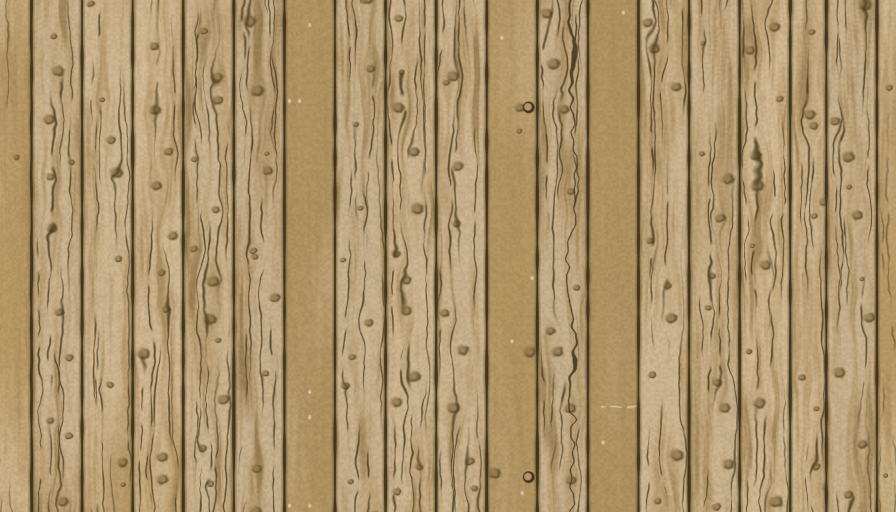
This texture is drawn by a WebGL 2 fragment shader. Its source:

```glsl
#version 300 es
precision highp float;

uniform vec2 u_resolution;
out vec4 outColor;

#define BOARDS_ACROSS 17.714
#define FIRST_SEAM 0.623
#define NARROW_WIDTH 0.714
#define SEAM_HALF_WIDTH 0.024
#define CRACK_WIDTH 0.017
#define KNOT_SPACING 0.85
#define PALE vec3(0.775, 0.685, 0.54)
#define TAN vec3(0.73, 0.62, 0.45)
#define HONEY vec3(0.685, 0.57, 0.37)
#define BROWN vec3(0.56, 0.46, 0.285)
#define UMBER vec3(0.43, 0.35, 0.21)
#define GAP vec3(0.24, 0.195, 0.10)

// Weathering of each board: 0 is smooth, 1 is deeply grained
const float WEAR[18] = float[18](0.7, 0.35, 0.6, 0.9, 0.9, 0.0, 0.6, 1.0, 0.85,
                                 0.05, 0.65, 0.0, 0.6, 0.5, 0.8, 0.7, 0.6, 0.25);

float hash(vec2 p) {
    return fract(sin(dot(p, vec2(127.1, 311.7))) * 43758.5453);
}

float noise(vec2 p) {
    vec2 i = floor(p), f = fract(p);
    f = f * f * (3.0 - 2.0 * f);
    return mix(mix(hash(i), hash(i + vec2(1, 0)), f.x),
               mix(hash(i + vec2(0, 1)), hash(i + vec2(1, 1)), f.x), f.y);
}

// Long fibres running up the board
float grain(vec2 p) {
    return 0.45 * noise(p * vec2(6.0, 0.45)) + 0.35 * noise(p * vec2(14.0, 0.8))
         + 0.2 * noise(p * vec2(27.0, 2.0));
}

// Smooth coverage of a shape whose edge lies at distance w
float cover(float d, float w, float px) {
    return smoothstep(-px, px, w - d);
}

// Scattered knots: x is the stain, y the dark rim; bends p around each knot
vec2 knots(inout vec2 p, float board, float density) {
    vec2 start = p, shade = vec2(0);
    float row0 = floor(start.y / KNOT_SPACING);
    for (int r = -1; r <= 1; r++) {
        vec2 id = vec2(board, row0 + float(r));
        if (hash(id) > density) continue;
        vec2 center = vec2(mix(0.15, 0.85, hash(id + 17.0)),
                           (id.y + hash(id + 31.0)) * KNOT_SPACING);
        vec2 d = start - center;
        float size = mix(0.05, 0.13, hash(id + 53.0));
        float e = length(d * vec2(1.0, 1.2)) / size + 0.3 * (noise(start * 16.0) - 0.5);
        float ring = (e - 0.8) * 3.5;
        shade.x = max(shade.x, 1.0 - smoothstep(0.5, 1.5, e));
        shade.y = max(shade.y, exp(-ring * ring) * smoothstep(-1.2, 0.8, -d.y / size + d.x / size));
        p.x -= 0.65 * d.x * exp(-dot(d * vec2(1.0, 0.5), d) / (size * size * 7.0));
    }
    return shade;
}

// Wandering splits that open and close along the board
float cracks(vec2 p, float board, float wear, float px) {
    float dark = 0.0;
    for (int i = 0; i < 5; i++) {
        vec2 id = vec2(board * 3.7, float(i) * 9.1 + 2.0);
        float y = p.y + 40.0 * hash(id);
        float x = mix(0.1, 0.9, (float(i) + hash(id + 5.0)) / 5.0)
                + 0.16 * (noise(vec2(y * 0.5, id.x)) - 0.5)
                + 0.07 * (noise(vec2(y * 2.3, id.x)) - 0.5)
                + 0.03 * (noise(vec2(y * 8.0, id.x)) - 0.5);
        float open = smoothstep(0.62, 0.8, noise(vec2(y * 0.55, id.y)) + 0.32 * wear)
                   * smoothstep(0.15, 0.45, noise(vec2(y * 2.7, id.y + 3.0)));
        float width = CRACK_WIDTH * mix(0.4, 1.2, noise(vec2(y * 3.0, id.y + 7.0)));
        dark = max(dark, open * cover(abs(p.x - x), width, px));
    }
    return dark * smoothstep(0.05, 0.4, wear);
}

void main() {
    float px = BOARDS_ACROSS / u_resolution.x;
    vec2 p = gl_FragCoord.xy * px;

    // Board layout, with one narrower board
    float t = mod(p.x - FIRST_SEAM, BOARDS_ACROSS);
    if (t > 15.0 + NARROW_WIDTH) t += 1.0 - NARROW_WIDTH;
    float board = min(floor(t), 17.0);
    float width = board == 15.0 ? NARROW_WIDTH : 1.0;
    vec2 local = vec2(t - board, p.y);
    float edge = min(local.x, width - local.x);
    float wear = WEAR[int(board)];

    // Wood colour and grain
    vec2 bent = local;
    vec2 knot = knots(bent, board, mix(0.12, 0.85, smoothstep(0.0, 0.5, wear)));
    vec2 q = bent + board * vec2(7.3, 13.1);
    float g = grain(q);
    float patches = noise(q * vec2(1.2, 0.3)) - 0.5;
    vec3 color = mix(TAN, PALE, smoothstep(0.32, 0.62, g + 0.15 * patches));
    color = mix(HONEY, color, smoothstep(0.0, 0.55, wear + 0.55 * patches));
    color = mix(color, BROWN, 0.75 * wear * (1.0 - smoothstep(0.2, 0.4, g)));
    color *= 1.0 + 0.06 * (g - 0.5) + 0.09 * (noise(p * 23.0) - 0.5) + 0.05 * (hash(vec2(board, 4.0)) - 0.5);

    // Knots and splits
    color = mix(color, BROWN, 0.75 * knot.x);
    color = mix(color, UMBER * 0.85, 0.75 * knot.y);
    color = mix(color, GAP * 1.2, 0.85 * cracks(bent, board, wear, px));

    // Torn splinters along one board
    if (board == 10.0) {
        float tear = exp(-abs(p.y - 9.1) * 2.0) + 0.6 * exp(-abs(p.y - 3.0) * 2.5);
        float path = 0.68 + 0.16 * (noise(vec2(p.y * 1.7, 8.0)) - 0.5) + 0.13 * (noise(vec2(p.y * 6.0, 3.0)) - 0.5);
        color = mix(color, GAP, 0.85 * cover(abs(local.x - path), 0.012 + 0.07 * tear * noise(p * vec2(9.0, 4.0)), px));
    }

    // Pale chips on smooth boards, and two nail heads
    vec2 cell = local * vec2(5.0, 4.0);
    float chip = step(0.975, hash(floor(cell) + board * 11.0)) * cover(length(fract(cell) - 0.5), 0.16, px * 4.0);
    if (board == 11.0)
        chip = max(chip, cover(abs(p.y - 2.05 - 0.05 * noise(p * 7.0)), 0.018, px) * step(0.25, local.x) * smoothstep(0.35, 0.6, noise(p * 9.0)));
    color = mix(color, vec3(0.87, 0.81, 0.7), 0.8 * chip * (1.0 - smoothstep(0.1, 0.4, wear)));
    if (board == 9.0) {
        vec2 nail = vec2(local.x - 0.83, mod(p.y + 2.96, 7.31) - 3.65);
        color = mix(color, GAP, cover(length(nail), 0.115, px));
        color = mix(color, TAN * 0.95, cover(length(nail + vec2(0.015, -0.01)), 0.075, px));
    }

    // Shaded edges and dark gaps
    float ragged = 0.018 * (noise(vec2(floor(t + 0.5), p.y * 3.0)) - 0.5);
    color = mix(color, UMBER, 0.6 * (1.0 - smoothstep(0.02, 0.085, edge + ragged)));
    color = mix(color, GAP, 0.95 * cover(edge + ragged, SEAM_HALF_WIDTH, px * 0.7));
    outColor = vec4(color, 1.0);
}
```
